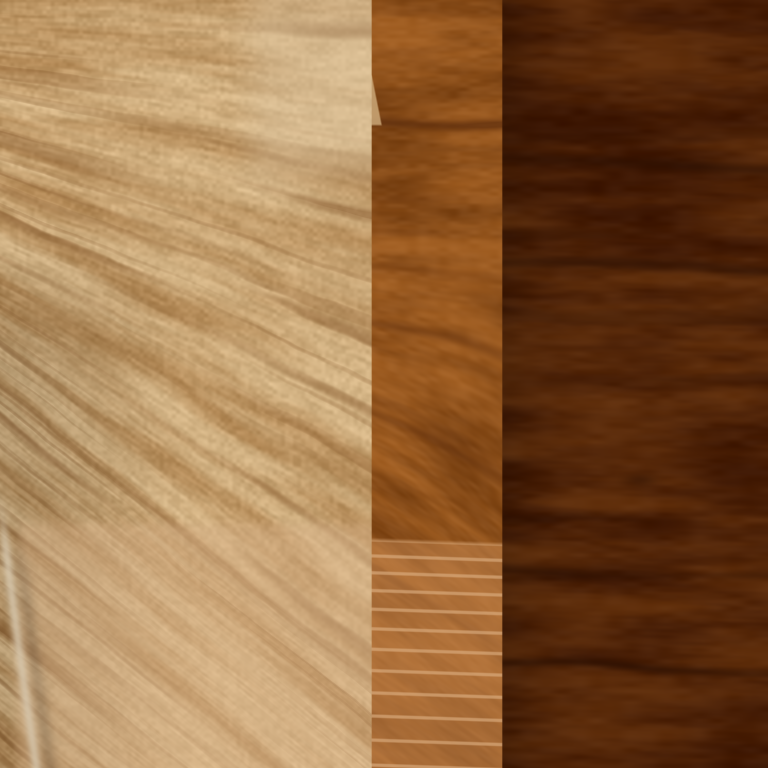
Give the GLSL for this texture, as a Shadertoy shader.

```glsl
// Three wood panels, pale, amber and dark, with fanned grain and soft window reflections.

const float AMBER_EDGE = 0.484;
const float DARK_EDGE = 0.654;

float hash(vec2 p) {
    return fract(sin(dot(p, vec2(127.1, 311.7))) * 43758.55);
}

float noise(vec2 p) {
    vec2 cell = floor(p), f = fract(p);
    f = f * f * (3.0 - 2.0 * f);
    return mix(mix(hash(cell), hash(cell + vec2(1, 0)), f.x),
               mix(hash(cell + vec2(0, 1)), hash(cell + vec2(1, 1)), f.x), f.y);
}

float fbm(vec2 p) {
    float sum = 0.0, gain = 0.5;
    for (int i = 0; i < 4; i++) {
        sum += gain * noise(p);
        p = p * 2.03 + 17.3;
        gain *= 0.5;
    }
    return sum / 0.9375;
}

// Soft step at an edge
float above(float edge, float x, float blur) {
    return smoothstep(edge - blur, edge + blur, x);
}

float box(vec2 p, vec2 lo, vec2 hi, float blur) {
    return above(lo.x, p.x, blur) * above(-hi.x, -p.x, blur)
         * above(lo.y, p.y, blur) * above(-hi.y, -p.y, blur);
}

// Thin broken veins that follow constant "across" values
float veins(float along, float across, float density, float seed) {
    float bend = 0.5 * noise(vec2(along * 9.0, across * 12.0) + seed);
    float v = noise(vec2(along * 2.0 + seed, across * density + bend));
    float breaks = 0.45 + 0.55 * noise(vec2(along * 14.0, across * density * 1.7) + seed);
    return smoothstep(0.68, 0.98, v) * breaks;
}

// One long dark vein at a given height
float streak(vec2 p, float y, float slope, float width) {
    float wave = 0.012 * (noise(vec2(p.x * 9.0, y * 40.0)) - 0.5);
    float d = (p.y - y - slope * p.x - wave) / width;
    return exp(-d * d) * (0.5 + 0.5 * noise(vec2(p.x * 12.0, y * 70.0)));
}

vec3 paleWood(vec2 p) {
    // Grain fans from level at the top to steep at the lower left
    float across = max(p.y / (1.0 + 1.6 * p.x), p.y - 0.8 * p.x);
    across += 0.010 * (fbm(p * vec2(7.0, 9.0)) - 0.5);
    float tone = fbm(vec2(p.x * 4.0, across * 38.0));
    float fibre = noise(vec2(p.x * 34.0, across * 260.0));
    float speck = noise(p * 190.0);
    vec3 col = mix(vec3(0.70, 0.535, 0.335), vec3(0.835, 0.71, 0.525), smoothstep(0.15, 0.75, tone));
    col += 0.075 * (fibre - 0.5) + 0.07 * (speck - 0.5);
    float vein = veins(p.x, across, 75.0, 3.0) + 0.6 * veins(p.x, across, 150.0, 29.0);
    col = mix(col, vec3(0.50, 0.32, 0.15), 0.55 * min(vein, 1.0));
    float shade = above(0.36, p.y, 0.12) * (1.0 - above(0.14, p.x, 0.14));
    col *= 1.0 - 0.12 * shade;

    // Window reflections
    float upper = box(p, vec2(0.325, -0.1), vec2(0.6, 0.24), 0.035);
    col = mix(col, vec3(0.87, 0.78, 0.64), 0.38 * upper);
    float lower = box(p, vec2(0.022, 0.682), vec2(0.7, 1.2), 0.012);
    col = mix(col, vec3(0.85, 0.70, 0.54), 0.42 * lower);

    // Curved highlight at the lower left
    float t = p.y - 0.65;
    float gap = p.x - 0.115 * t - 0.06 * t * t;
    float glint = exp(-pow(gap / 0.007, 2.0)) * above(0.68, p.y, 0.05);
    float rim = exp(-pow((gap - 0.018) / 0.010, 2.0)) * above(0.72, p.y, 0.06);
    col *= 1.0 - 0.14 * rim;
    return mix(col, vec3(0.84, 0.78, 0.68), 0.75 * glint);
}

vec3 amberWood(vec2 p, float blur) {
    float x = p.x - AMBER_EDGE;
    float across = p.y - x * 0.65 * smoothstep(0.25, 0.75, p.y);
    float tone = fbm(vec2(x * 7.0 + 4.0, across * 32.0));
    vec3 col = mix(vec3(0.46, 0.245, 0.065), vec3(0.635, 0.375, 0.14), smoothstep(0.1, 0.8, tone));
    col += 0.045 * (noise(vec2(x * 75.0, across * 190.0)) - 0.5);
    float vein = 0.5 * veins(x, across, 42.0, 11.0) + streak(vec2(x, across), 0.161, 0.0, 0.006)
               + 0.7 * streak(vec2(x, across), 0.535, 0.0, 0.007)
               + 0.6 * streak(vec2(x, across), 0.42, 0.0, 0.006);
    col = mix(col, vec3(0.33, 0.15, 0.035), 0.65 * min(vein, 1.0));

    // Blind reflection: slat spacing widens downwards
    float t = p.y - 0.703 - 0.035 * x;
    float lit = above(0.0, t, 0.004);
    col = mix(col, vec3(0.79, 0.55, 0.34), 0.45 * lit);
    float root = sqrt(0.000408 + 0.002344 * max(t, 0.0));
    float slat = (root - 0.0202) / 0.001172;
    float offset = abs(slat - floor(slat + 0.5)) * root;
    float line = 1.0 - smoothstep(0.0008, 0.0022 + blur, offset);
    col = mix(col, vec3(0.86, 0.68, 0.50), 0.65 * line * lit);

    // Pale sliver on the left border
    float sliver = x - 0.20 * (p.y - 0.098);
    float mask = (1.0 - above(0.0, sliver, 0.0015)) * box(p, vec2(0.0, 0.098), vec2(1.0, 0.163), 0.002);
    return mix(col, vec3(0.80, 0.66, 0.47), 0.85 * mask);
}

vec3 darkWood(vec2 p) {
    float tone = fbm(vec2(p.x * 5.0, p.y * 30.0 - p.x * 0.8));
    float mottle = noise(vec2(p.x * 45.0, p.y * 130.0));
    vec3 col = mix(vec3(0.235, 0.085, 0.008), vec3(0.385, 0.19, 0.05), smoothstep(0.15, 0.85, tone));
    col += 0.035 * (mottle - 0.5);
    vec2 q = vec2(p.x - DARK_EDGE, p.y);
    float vein = 0.5 * veins(q.x, q.y, 38.0, 7.0) + streak(q, 0.205, 0.04, 0.008)
               + streak(q, 0.345, 0.01, 0.008) + streak(q, 0.86, 0.05, 0.006)
               + 0.6 * streak(q, 0.742, 0.02, 0.006);
    vec2 knot = (q - vec2(0.18, 0.625)) / vec2(0.022, 0.008);
    vein += 0.7 * exp(-dot(knot, knot));
    col = mix(col, vec3(0.15, 0.05, 0.005), 0.65 * min(vein, 1.0));
    return col * (1.0 - 0.15 * exp(-q.x * 25.0));
}

void mainImage(out vec4 fragColor, in vec2 fragCoord) {
    vec2 p = fragCoord / iResolution.xy;
    p.y = 1.0 - p.y;
    float blur = max(0.0012, 0.7 / iResolution.x);
    vec3 col = mix(paleWood(p), amberWood(p, blur), above(AMBER_EDGE, p.x, blur));
    col = mix(col, darkWood(p), above(DARK_EDGE, p.x, blur));
    fragColor = vec4(clamp(col, 0.0, 1.0), 1.0);
}
```
